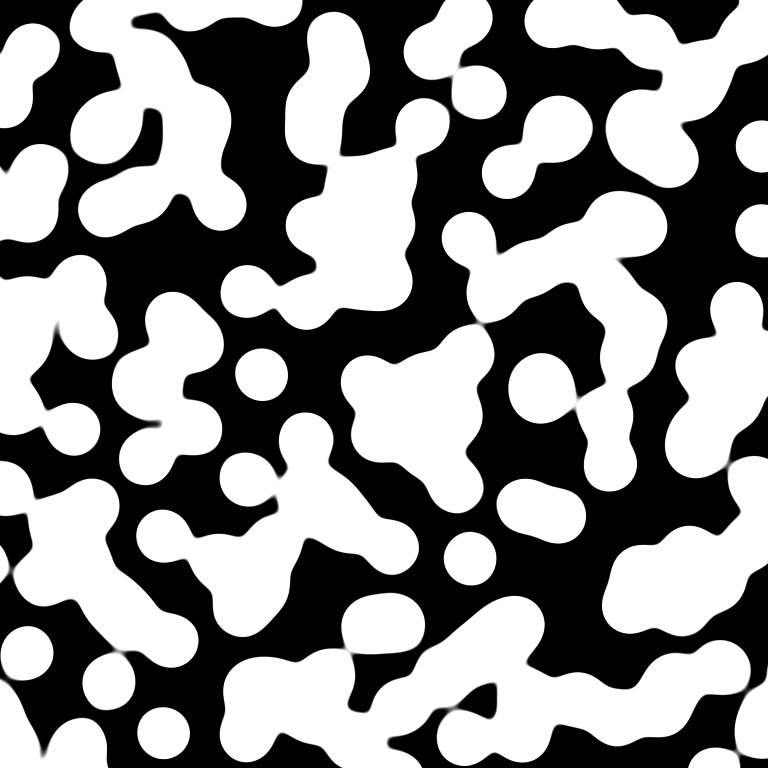
This pattern is drawn by a Shadertoy shader. Its source:

```glsl
const float CELLS = 12.0;        // seed points across the canvas
const float BLOB_RADIUS = 0.40;  // radius of a lone blob, in cells
const float BLEND = 6.5;         // higher values give narrower necks
const float JITTER = 1.0;        // 0 = regular grid, 1 = fully scattered
const float EDGE = 0.6;          // half width of the edge, in pixels
const vec2 SEED = vec2(37.0, 11.0);
const vec3 GROUND = vec3(0.0);
const vec3 BLOB = vec3(1.0);

vec2 hash22(vec2 p) {
    vec3 q = fract(p.xyx * vec3(0.1031, 0.1030, 0.0973));
    q += dot(q, q.yzx + 33.33);
    return fract((q.xx + q.yz) * q.zy);
}

// Cellular distance with an exponential smooth minimum over the seeds
float blobDistance(vec2 p) {
    vec2 cell = floor(p);
    float sum = 0.0;
    for (int y = -2; y <= 2; y++) {
        for (int x = -2; x <= 2; x++) {
            vec2 id = cell + vec2(x, y);
            vec2 seed = id + 0.5 + JITTER * (hash22(id + SEED) - 0.5);
            sum += exp(-BLEND * length(p - seed));
        }
    }
    return -log(sum) / BLEND - BLOB_RADIUS;
}

void mainImage(out vec4 fragColor, in vec2 fragCoord) {
    float cellsPerPixel = CELLS / iResolution.y;
    float edge = EDGE * cellsPerPixel;

    // Crisp threshold between blobs and ground
    float d = blobDistance(fragCoord * cellsPerPixel);
    float inside = 1.0 - smoothstep(-edge, edge, d);
    fragColor = vec4(mix(GROUND, BLOB, inside), 1.0);
}
```
